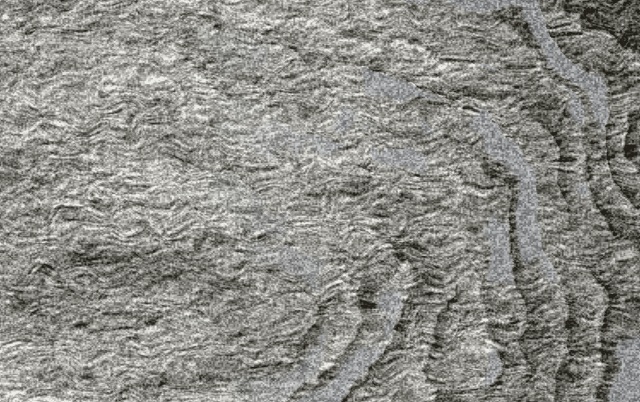
A WebGL 2 fragment shader for this texture:

```glsl
#version 300 es
precision highp float;

#define CORE vec2(0.54, 0.24)
#define FOLD vec2(1.64, 0.67)
#define TERRACES 8.0
#define LIGHT_TONE 0.655
#define DARK_TONE 0.49
#define LEDGE_SHADOW 0.34
#define LEDGE_RIM 0.11
#define RELIEF 0.62
#define PIT_DEPTH 0.16
#define GRAIN 0.36
#define PIT_SCALE vec2(48.0, 105.0)

uniform vec2 u_resolution;
out vec4 fragColor;

float hash(vec2 p) {
    vec3 q = fract(p.xyx * 0.1031);
    q += dot(q, q.yzx + 33.33);
    return fract((q.x + q.y) * q.z);
}

float noise(vec2 p) {
    vec2 cell = floor(p), f = fract(p);
    f = f * f * (3.0 - 2.0 * f);
    float low = mix(hash(cell), hash(cell + vec2(1, 0)), f.x);
    float high = mix(hash(cell + vec2(0, 1)), hash(cell + vec2(1, 1)), f.x);
    return mix(low, high, f.y);
}

float fbm(vec2 p, int octaves) {
    float sum = 0.0, amp = 0.5, total = 0.0;
    for (int i = 0; i < octaves; i++) {
        sum += amp * noise(p);
        total += amp;
        amp *= 0.5;
        p = p * 2.03 + vec2(17.3, 9.1);
    }
    return sum / total;
}

// Distance from the core, stretched to the left, joined to a second fold
float strata(vec2 p) {
    vec2 warp = vec2(fbm(p * 2.6 + 4.0, 3), fbm(p * 2.6 + 31.0, 3)) - 0.5;
    vec2 ragged = vec2(fbm(p * 13.0, 4), fbm(p * 13.0 + 57.0, 4)) - 0.5;
    vec2 offset = warp * 0.30 + ragged * 0.085;
    vec2 d = p - CORE + offset;
    d.x *= mix(0.42, 1.0, smoothstep(-0.3, 0.25, d.x));
    float core = length(d * vec2(1.0, 1.35));
    float fold = 1.5 - 1.6 * length((p - FOLD + offset * 0.6) * vec2(1.2, 0.75));
    float blend = clamp(0.5 + (fold - core) / 0.2, 0.0, 1.0);
    return mix(core, fold, blend) + 0.05 * blend * (1.0 - blend);
}

float layerTone(float layer) {
    return hash(vec2(layer, 5.0)) - 0.5;
}

void main() {
    vec2 p = gl_FragCoord.xy / u_resolution.y;
    float depth = strata(p);
    float level = depth * TERRACES + 1.1 * noise(vec2(depth * 5.0, 3.0));
    float layer = floor(level), t = level - layer;
    float rightward = smoothstep(0.35, 0.95, p.x);

    // Broad tone: pale on the left, dark on the right, olive ring at the core
    float drift = fbm(p * vec2(2.5, 3.5) + 8.0, 4) - 0.5;
    float tone = mix(LIGHT_TONE, DARK_TONE, smoothstep(0.75, 1.5, p.x + drift * 0.9));
    float ring = (depth - 0.18) / 0.07;
    tone -= 0.10 * exp(-ring * ring);
    tone += 0.20 * drift;
    tone += 0.26 * (fbm(p * vec2(3.0, 20.0) + 40.0, 4) - 0.5) * (1.0 - 0.6 * rightward);
    float layered = mix(layerTone(layer), layerTone(layer + 1.0), smoothstep(0.94, 1.0, t));
    tone += 0.10 * layered * mix(0.4, 1.0, rightward);

    // Ledges: bright broken rim above a soft shadow
    float broken = smoothstep(0.3, 0.62, fbm(p * 4.0 + layer * 7.7, 3));
    float strength = broken * mix(0.4, 1.0, rightward);
    float shadow = exp(-4.5 * t) * smoothstep(0.0, 0.07, t);
    float rim = smoothstep(0.55, 0.94, t) * (1.0 - smoothstep(0.95, 1.0, t));
    tone += strength * (LEDGE_RIM * rim - LEDGE_SHADOW * shadow);

    // Smooth cleaved patches that end at the ledges
    float patchField = fbm(p * vec2(4.2, 3.6) + layer * 3.1 + 21.0, 4);
    float cleaved = smoothstep(0.57, 0.62, patchField) * rightward;
    cleaved *= smoothstep(0.25, 0.36, t) * (1.0 - smoothstep(0.95, 1.0, t));
    tone = mix(tone, 0.62, cleaved * 0.75);

    // Flaky relief lit from above, with flat pits
    vec2 q = p * PIT_SCALE + 3.0 * vec2(noise(p * 19.0), noise(p * 19.0 + 71.0));
    float flakes = fbm(q, 3) - fbm(q + vec2(-0.25, 0.65), 3);
    float pits = smoothstep(0.60, 0.82, noise(q * vec2(0.55, 0.7) + 13.0));
    float roughness = mix(0.65, 1.15, fbm(p * 5.0 + 90.0, 3)) * (1.0 - 0.75 * cleaved);
    tone += roughness * (RELIEF * flakes - PIT_DEPTH * pits);

    // Mineral grain
    tone += GRAIN * (noise(p * vec2(235.0, 260.0)) - 0.5);
    tone = clamp(tone, 0.12, 0.93);

    vec3 tint = mix(vec3(0.008, 0.002, -0.028), vec3(0.004, 0.002, -0.018), tone);
    tint = mix(tint, vec3(-0.006, 0.0, 0.006), cleaved);
    fragColor = vec4(tone + tint, 1.0);
}
```
